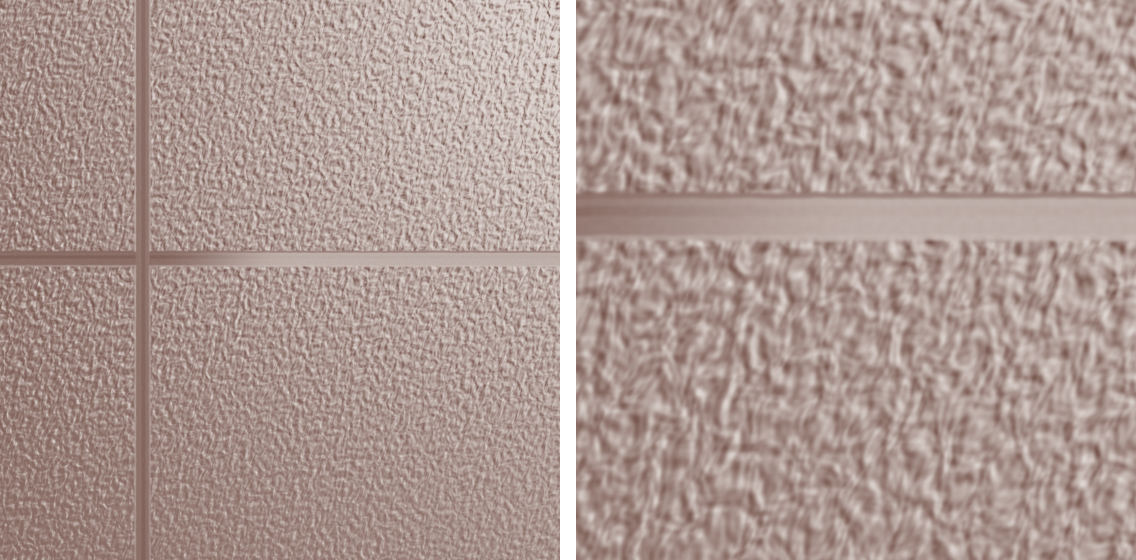
Left, the full canvas; right, a detail of the centre.
This texture is drawn by a three.js fragment shader. Its source:

```glsl
// Pebbled, satin rose-beige wall tiles divided by one upright and one level joint.
// Relief is the directional slope of layered gradient noise, over a broad sheen
// that rises to the upper right; signed distances shape the joints and their lips.

#define JOINT_POS vec2(0.255, 0.538)
#define TILE_PITCH 1.0
#define JOINT_HALF 0.0125
#define EDGE_SOFT 0.0016
#define GRAIN_SCALE vec2(118.0, 92.0)
#define GRAIN_SHEAR 0.22
#define GRAIN_STRENGTH 0.72
#define LIGHT_STEP vec2(0.26, 0.20)
#define SHADE_COLOR vec3(0.54, 0.43, 0.40)
#define SHEEN_COLOR vec3(0.80, 0.75, 0.73)

varying vec2 vUv;

float hash(vec2 p) {
  return fract(sin(dot(p, vec2(127.1, 311.7))) * 43758.5453);
}

vec2 gradient(vec2 cell) {
  float angle = 6.28318 * hash(cell);
  return vec2(cos(angle), sin(angle));
}

float noise(vec2 p) {
  vec2 i = floor(p), f = fract(p);
  vec2 u = f * f * f * (f * (f * 6.0 - 15.0) + 10.0);
  vec2 e = vec2(1.0, 0.0);
  float low = mix(dot(gradient(i), f),
                  dot(gradient(i + e), f - e), u.x);
  float high = mix(dot(gradient(i + e.yx), f - e.yx),
                   dot(gradient(i + 1.0), f - 1.0), u.x);
  return mix(low, high, u.y);
}

// Slope of the height field along the light direction
float slope(vec2 p) {
  return noise(p + LIGHT_STEP) - noise(p - LIGHT_STEP);
}

float relief(vec2 uv) {
  vec2 p = vec2(uv.x - GRAIN_SHEAR * uv.y, uv.y) * GRAIN_SCALE;
  p += 0.6 * vec2(noise(p * 0.37 + 9.0), noise(p * 0.37 + 31.0));
  return slope(p) + 0.6 * slope(p * 1.9 + 17.0);
}

// Broad reflected light across the tiles
float sheen(vec2 uv) {
  float base = mix(mix(0.10, 0.45, uv.x), mix(0.36, 0.95, uv.x), uv.y);
  vec2 glow = (uv - vec2(0.98, 0.86)) / vec2(0.36, 0.32);
  float center = exp(-dot(uv - 0.55, uv - 0.55) * 9.0);
  return base + 0.16 * exp(-dot(glow, glow)) + 0.07 * center;
}

// Soft strip of given half width around d = 0
float strip(float d, float halfWidth) {
  return 1.0 - smoothstep(halfWidth - EDGE_SOFT, halfWidth + EDGE_SOFT, abs(d));
}

void main() {
  vec2 uv = vUv;
  float light = sheen(uv);

  // Pebbled face: bright glints in shade, dark pits in the sheen
  float bump = relief(uv);
  float grain = GRAIN_STRENGTH * mix(0.65, 1.0, smoothstep(0.0, 0.5, uv.y));
  float tone = light + grain * bump + 0.9 * (0.5 - light) * bump * bump;

  // Signed distance to the nearest joint, with slightly worn edges
  vec2 d = mod(uv - JOINT_POS + 0.5 * TILE_PITCH, TILE_PITCH) - 0.5 * TILE_PITCH;
  d += 0.0008 * vec2(noise(uv.yx * 70.0), noise(uv * 70.0 + 5.0));
  float fine = 0.05 * noise(uv * 210.0);

  // Level joint: shaded at the left, catching light at the right
  float lit = smoothstep(0.27, 0.52, uv.x);
  float level = mix(0.02, 0.80, lit) + fine;
  level -= mix(0.16, 0.05, lit) * strip(d.y - 0.003, 0.003);
  tone = mix(tone, level, strip(d.y, JOINT_HALF));
  tone = mix(tone, mix(-0.05, 0.18, lit), 0.8 * strip(d.y - 0.0125, 0.0018));
  tone = mix(tone, mix(0.48, 0.92, lit), 0.75 * strip(d.y + 0.0130, 0.0018));

  // Upright joint: dark channel with a deeper core and pale lips
  float upright = mix(0.04, 0.16, uv.y) + fine;
  upright -= 0.17 * strip(d.x - 0.001, 0.0035);
  float crossing = strip(d.y, JOINT_HALF);
  tone = mix(tone, upright, strip(d.x, JOINT_HALF));
  float lips = max(strip(d.x + 0.0135, 0.0018), 0.8 * strip(d.x - 0.0125, 0.0018));
  tone = mix(tone, light + 0.32, 0.75 * lips * (1.0 - crossing));
  tone = mix(tone, 0.0, 0.4 * strip(d.x + 0.0100, 0.0012));

  vec3 color = mix(SHADE_COLOR, SHEEN_COLOR, clamp(tone, -0.35, 1.25));
  gl_FragColor = vec4(color, 1.0);
}
```
